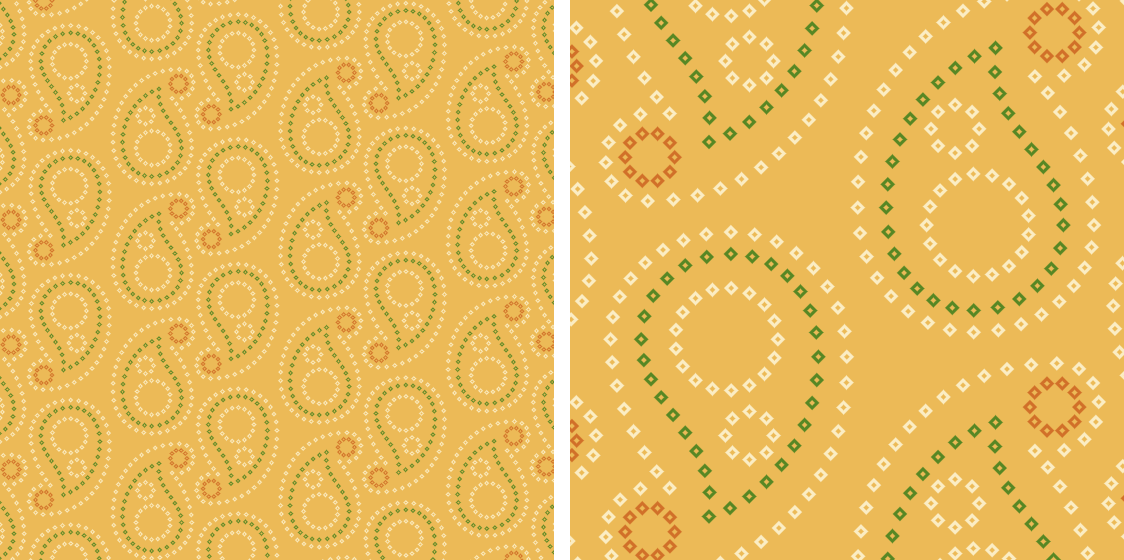
Left, the full canvas; right, a detail of the centre.
Give the GLSL for this pattern, as a Shadertoy shader.

```glsl
// Paisley drops on a warm yellow ground, drawn with small hollow diamonds.
// Each drop is a set of Bezier outlines and rings of evenly spaced beads;
// a sheared lattice repeats it, once upright and once turned by half a turn.

// Distance to a hollow diamond bead centred on the origin
float bead(vec2 p) {
    p = abs(p);
    return abs(p.x + p.y - 2.3) * 0.7071 - 0.72;
}

// Ring of beads: snap to the nearest of count equal angles
float beadRing(vec2 p, vec2 centre, float radius, float count) {
    p -= centre;
    float sector = 6.2831853 / count;
    float angle = round(atan(p.y, p.x) / sector) * sector;
    return bead(p - radius * vec2(cos(angle), sin(angle)));
}

// Beads along a cubic Bezier, leaving the end point to the next piece
float beadCurve(vec2 p, vec2 a, vec2 b, vec2 c, vec2 d, int count) {
    float nearest = 1e3;
    for (int i = 0; i < count; i++) {
        float t = float(i) / float(count);
        float s = 1.0 - t;
        vec2 q = s * s * s * a + 3.0 * s * s * t * b + 3.0 * s * t * t * c + t * t * t * d;
        nearest = min(nearest, bead(p - q));
    }
    return nearest;
}

// Green teardrop, starting and ending at its tip
float innerDrop(vec2 p) {
    vec2 tip = vec2(-8, 81), left = vec2(-39, 0), top = vec2(2, -39), right = vec2(42, 8);
    float d = beadCurve(p, tip, vec2(-3, 46), vec2(-39, 30), left, 9);
    d = min(d, beadCurve(p, left, vec2(-39, -22), vec2(-21, -39), top, 6));
    d = min(d, beadCurve(p, top, vec2(26, -39), vec2(42, -19), right, 7));
    return min(d, beadCurve(p, right, vec2(42, 40), vec2(22, 72), tip, 9));
}

// Cream outline, curling around the orange ring back to its notch
float outerDrop(vec2 p) {
    vec2 notch = vec2(-26, 68), left = vec2(-53, 0), top = vec2(2, -49);
    vec2 right = vec2(55, 8), base = vec2(-36, 108);
    float d = beadCurve(p, notch, vec2(-40, 52), vec2(-53, 24), left, 7);
    d = min(d, beadCurve(p, left, vec2(-53, -28), vec2(-29, -49), top, 8));
    d = min(d, beadCurve(p, top, vec2(32, -49), vec2(55, -24), right, 8));
    d = min(d, beadCurve(p, right, vec2(57, 64), vec2(20, 108), base, 14));
    return min(d, beadCurve(p, base, vec2(-64, 108), vec2(-62, 62), notch, 7));
}

// Wrap into one cell of the sheared lattice, centred on the origin
vec2 latticeCell(vec2 p) {
    float column = round(p.x / 229.8);
    p -= column * vec2(229.8, -15.3);
    p.y -= 171.2 * round(p.y / 171.2);
    return p;
}

void mainImage(out vec4 fragColor, in vec2 fragCoord) {
    // The canvas is 768 units tall, with y running down
    float pixel = 768.0 / iResolution.y;
    vec2 p = vec2(fragCoord.x, iResolution.y - fragCoord.y) * pixel;

    float cream = 1e3, green = 1e3, orange = 1e3;
    for (int turn = 0; turn < 2; turn++) {
        // Cells are centred on the drop's middle, 29 units below its large ring
        vec2 middle = turn == 0 ? vec2(95, 113) : vec2(210, 174);
        vec2 q = latticeCell(p - middle);
        if (turn == 1) q = -q;
        q.y += 29.0;
        cream = min(cream, outerDrop(q));
        cream = min(cream, beadRing(q, vec2(0), 23.5, 17.0));
        cream = min(cream, beadRing(q, vec2(10.5, 44), 11.0, 8.0));
        green = min(green, innerDrop(q));
        orange = min(orange, beadRing(q, vec2(-35, 88), 11.3, 10.0));
    }

    // Ground, then the three bead colours with soft edges
    float soft = 0.75 * pixel;
    vec3 color = vec3(0.925, 0.73, 0.34);
    color = mix(color, vec3(0.985, 0.93, 0.77), smoothstep(soft, -soft, cream));
    color = mix(color, vec3(0.34, 0.53, 0.14), smoothstep(soft, -soft, green));
    color = mix(color, vec3(0.82, 0.44, 0.16), smoothstep(soft, -soft, orange));
    fragColor = vec4(color, 1.0);
}
```
